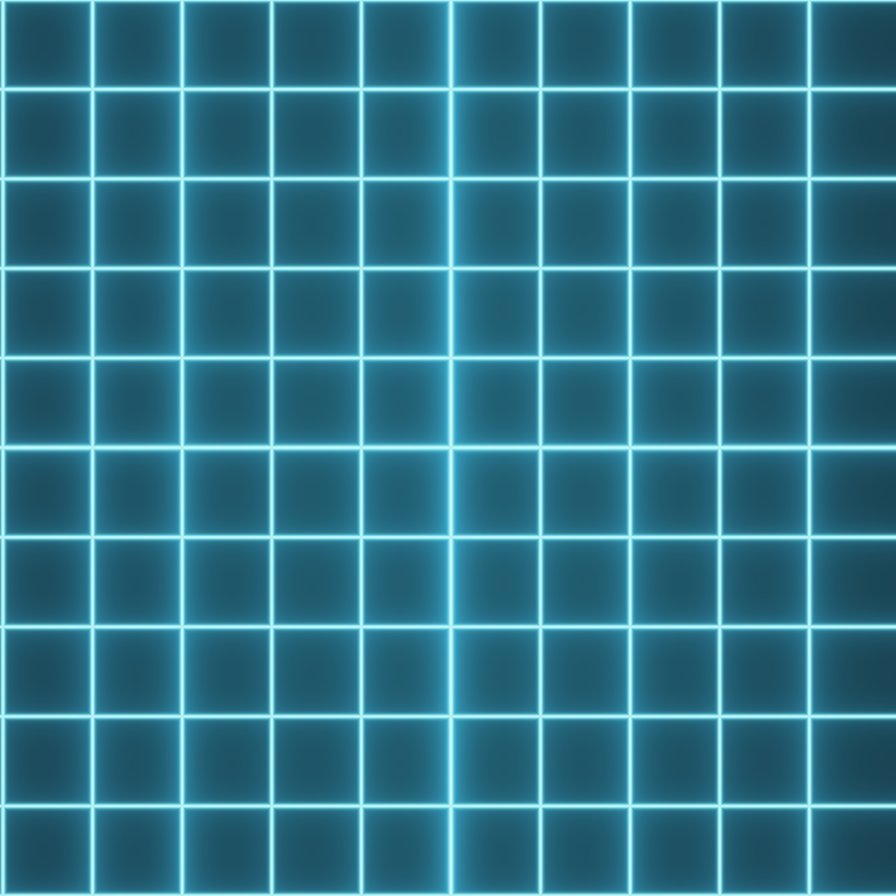
Give the GLSL for this pattern, as a Shadertoy shader.

```glsl
// Glowing cyan grid of ten by ten cells with uneven halos on dark teal.
#define CELLS 10.0
#define GRID_OFFSET vec2(0.0033, 0.0004)
#define CORE_WIDTH 0.0019
#define RIM_WIDTH 0.0033
#define GLOW_REACH vec2(0.019, 0.012)
#define EDGE_TEAL vec3(0.095, 0.245, 0.305)
#define MID_TEAL vec3(0.118, 0.340, 0.410)
#define GLOW_COLOR vec3(0.21, 0.64, 0.78)
#define RIM_COLOR vec3(0.40, 0.86, 0.92)
#define CORE_COLOR vec3(0.79, 0.99, 1.00)
#define NODE_COLOR vec3(0.68, 0.90, 0.90)

// Halo strength of each upright line, from left to right
const float UPRIGHT_GLOW[11] = float[11](
    0.45, 0.72, 0.85, 0.38, 0.55, 1.15, 0.48, 0.72, 0.45, 0.68, 0.0);

// Halo strength of each level line, strongest at mid height
float levelGlow(float index) {
    float fromMiddle = index - 5.0;
    return 0.47 + 0.08 * sin(index * 2.3 + 1.0)
         + 0.22 * exp(-fromMiddle * fromMiddle);
}

float gaussian(float dist, float width) {
    float t = dist / width;
    return exp(-t * t);
}

// Adds one line to a field of (halo, rim, core)
vec3 addLine(vec3 field, float dist, float strength, float reach,
             float widen, float pixel) {
    float halo = strength * exp(-dist / reach);
    float rim = gaussian(dist, max(RIM_WIDTH * widen, pixel));
    float core = gaussian(dist, max(CORE_WIDTH * widen, 0.6 * pixel));
    core *= mix(0.82, 1.0, min(strength, 1.0));
    return vec3(1.0 - (1.0 - min(field.x, 1.0)) * (1.0 - min(halo, 1.0)),
                max(field.y, rim), max(field.z, core));
}

void mainImage(out vec4 fragColor, in vec2 fragCoord) {
    vec2 uv = fragCoord / iResolution.xy;
    vec2 pixel = 1.0 / iResolution.xy;

    // Base: lighter towards the middle, mostly from side to side
    vec2 centered = uv - 0.5;
    float light = exp(-5.5 * centered.x * centered.x
                      - 2.2 * centered.y * centered.y);
    vec3 color = mix(EDGE_TEAL, MID_TEAL, light);

    // Lines and halos on both axes
    vec3 upright = vec3(0.0);
    vec3 level = vec3(0.0);
    for (int i = 0; i <= int(CELLS); i++) {
        float index = float(i);
        vec2 dist = abs(uv - index / CELLS - GRID_OFFSET);
        float widen = i == 5 ? 1.2 : 1.0;
        if (i < int(CELLS)) {
            upright = addLine(upright, dist.x, UPRIGHT_GLOW[i],
                              GLOW_REACH.x, widen, pixel.x);
        }
        level = addLine(level, dist.y, levelGlow(index),
                        GLOW_REACH.y, widen, pixel.y);
    }

    // Soft halo, a little dimmer away from the middle
    float halo = 1.0 - (1.0 - upright.x) * (1.0 - level.x);
    color = mix(color, GLOW_COLOR, halo * mix(0.78, 1.0, light));

    // Bright rim and core, with slightly muted crossings
    color = mix(color, RIM_COLOR, max(upright.y, level.y));
    color = mix(color, CORE_COLOR, max(upright.z, level.z));
    color = mix(color, NODE_COLOR, 0.7 * upright.z * level.z);

    fragColor = vec4(color, 1.0);
}
```
